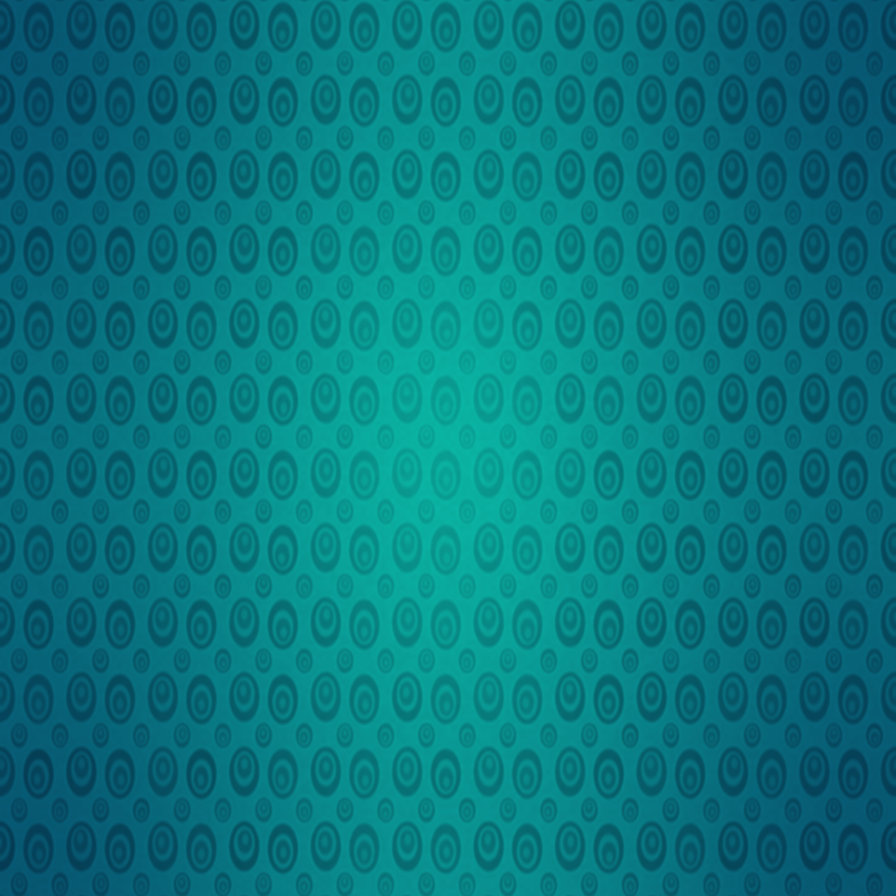
A Shadertoy shader for this pattern:

```glsl
const float PI = 3.14159265;
const vec2 REPEATS = vec2(11.0, 12.0);
const vec2 PHASE = vec2(0.236, 0.65);
const vec3 GLOW = vec3(0.04, 0.70, 0.635);
const vec3 SHADE = vec3(0.03, 0.43, 0.49);

float hash(vec2 p) {
    vec3 q = fract(p.xyx * 0.1031);
    q += dot(q, q.yzx + 33.33);
    return fract((q.x + q.y) * q.z);
}

// Value noise that wraps after a whole number of lattice cells
float wrappedNoise(vec2 uv, float cells) {
    vec2 p = uv * cells;
    vec2 i = floor(p);
    vec2 f = fract(p);
    f = f * f * (3.0 - 2.0 * f);
    vec2 a = mod(i, cells);
    vec2 b = mod(i + 1.0, cells);
    return mix(mix(hash(a), hash(vec2(b.x, a.y)), f.x),
               mix(hash(vec2(a.x, b.y)), hash(b), f.x), f.y);
}

// Soft coverage of an ellipse
float oval(vec2 p, vec2 radius, float soft) {
    float d = (length(p / radius) - 1.0) * min(radius.x, radius.y);
    return 1.0 - smoothstep(-soft, soft, d);
}

// Nested ovals drifting toward one end; lean is +1 for up, -1 for down
float eye(vec2 p, vec2 radius, float lean, vec2 jitter, float soft) {
    vec2 drift = vec2(0.0, lean) * radius;
    vec2 wobble = jitter * radius;
    float ink = -0.14 * oval(p, radius + 0.035, soft);
    ink = mix(ink, 1.0, oval(p, radius, soft));
    ink = mix(ink, 0.08, oval(p - drift * 0.11, radius * 0.69, soft));
    ink = mix(ink, 0.85, oval(p - drift * 0.17 - wobble * 0.5, radius * 0.48, soft));
    return mix(ink, 0.25, oval(p - drift * 0.24 - wobble, radius * 0.21, soft));
}

// One eye in every cell, with a small variation per repeat
float eyeGrid(vec2 p, vec2 cell, vec2 center, vec2 radius, float lean, float soft) {
    vec2 q = p - center;
    vec2 index = round(q / cell);
    vec2 id = mod(index, REPEATS) + center * 7.0 + 10.0;
    vec2 jitter = 0.2 * (vec2(hash(id), hash(id + 41.7)) - 0.5);
    float strength = mix(0.9, 1.08, hash(id + 83.1));
    return strength * eye(q - index * cell, radius, lean, jitter, soft);
}

void mainImage(out vec4 fragColor, in vec2 fragCoord) {
    vec2 uv = fragCoord / iResolution.xy;

    // Cell space: one repeat is one unit high
    vec2 cell = vec2(REPEATS.y / REPEATS.x, 1.0);
    vec2 p = (uv * REPEATS - PHASE) * cell;
    float soft = max(0.024, REPEATS.y / iResolution.y);

    // Large opposed pair, small eyes between the rows
    float ink = 0.0;
    for (int i = 0; i < 2; i++) {
        float side = float(i) * 2.0 - 1.0;
        vec2 large = vec2(0.258, -0.015) * side;
        vec2 small = vec2(0.5 * cell.x * float(i), 0.5);
        ink += eyeGrid(p, cell, large, vec2(0.202, 0.335), -side, soft);
        ink += 0.85 * eyeGrid(p, cell, small, vec2(0.112, 0.165), -side, soft);
    }

    // Central glow, level at the borders
    float spread = length(cos(PI * uv) * vec2(1.0, 0.65));
    vec3 color = mix(GLOW, SHADE, pow(spread, 1.7));

    // Pressed marks deepen away from the glow
    float depth = mix(0.13, 0.29, smoothstep(0.0, 1.0, spread));
    color *= 1.0 - ink * depth * vec3(1.0, 1.0, 0.82);

    // Fine paper grain
    color *= 1.0 + 0.035 * (wrappedNoise(uv, 180.0) - 0.5);
    fragColor = vec4(clamp(color, 0.0, 1.0), 1.0);
}
```
